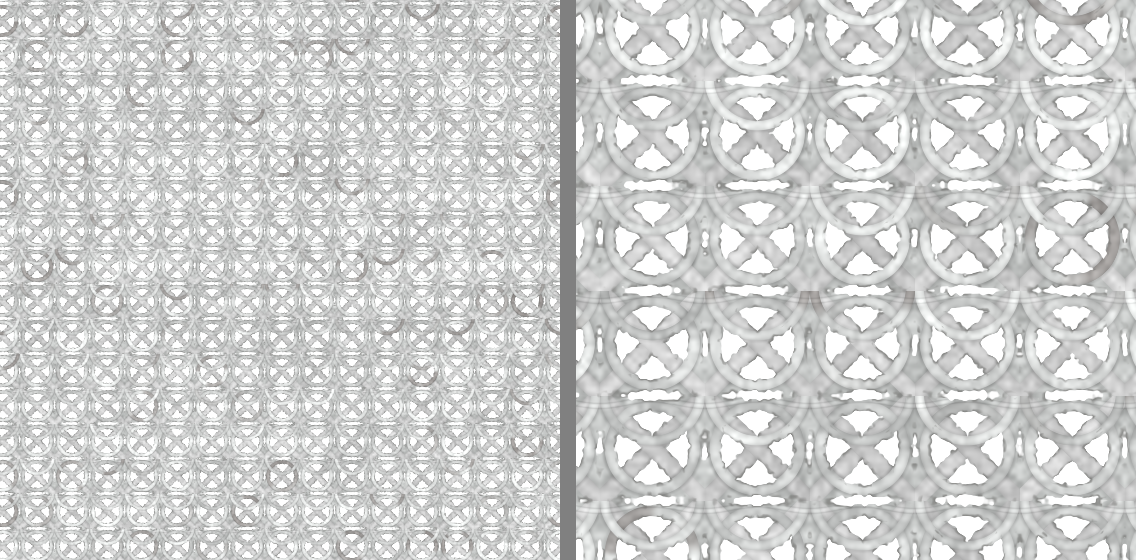
Left, the full canvas; right, a detail of the centre.
This texture is drawn by a WebGL 2 fragment shader. Its source:

```glsl
#version 300 es
precision highp float;
// Woven steel mail: a 16 by 16 grid of pale grey rings over crossed straps,
// with white openings between the wires. Each wire is a distance band with a
// rounded profile; hashed tones and noise add tarnish and ragged edges.
uniform vec2 u_resolution;
out vec4 outColor;

const float REPEATS = 16.0;

float hash(vec2 p) {
  vec3 q = fract(p.xyx * 0.1031);
  q += dot(q, q.yzx + 33.33);
  return fract((q.x + q.y) * q.z);
}

float noise(vec2 p) {
  vec2 i = floor(p), f = fract(p);
  f = f * f * (3.0 - 2.0 * f);
  return mix(mix(hash(i), hash(i + vec2(1, 0)), f.x),
             mix(hash(i + vec2(0, 1)), hash(i + vec2(1, 1)), f.x), f.y);
}

// Approximate signed distance to an axis-aligned ellipse
float ellipse(vec2 p, vec2 radii) {
  return (length(p / radii) - 1.0) * min(radii.x, radii.y);
}

// Steel tone of one ring, tarnished along part of some rings
vec3 ringColor(vec2 id, vec2 q) {
  id = mod(id, REPEATS);
  vec2 along = normalize(q + 1e-4);
  float tone = mix(0.77, 0.89, hash(id + 3.7));
  tone += 0.15 * (noise(id * 5.3 + along * 1.6) - 0.5);
  float tarnish = smoothstep(0.74, 0.98, hash(id + 41.0))
                * smoothstep(0.35, 0.65, noise(id * 7.1 + along * 1.1));
  return mix(tone * vec3(0.995, 1.005, 1.0), vec3(0.56, 0.54, 0.53), tarnish * 0.8);
}

// Lays a rounded wire over the colour, with a soft shadow beside it
vec3 layWire(vec3 under, vec3 steel, float d, float halfWidth, float aa) {
  float across = clamp(d / halfWidth, 0.0, 1.0);
  under *= 1.0 - 0.08 * smoothstep(halfWidth * 1.8, halfWidth, d);
  vec3 wire = steel * (1.03 - 0.12 * across * across);
  return mix(under, wire, smoothstep(aa, -aa, d - halfWidth));
}

void main() {
  // Cell coordinates, with a ring at the middle of each cell
  vec2 grid = gl_FragCoord.xy / u_resolution * REPEATS + vec2(0.44, 0.1);
  vec2 id = floor(grid);
  vec2 p = fract(grid) - 0.5;
  float aa = 0.6 * REPEATS / min(u_resolution.x, u_resolution.y);

  // Mottled filler steel
  float mottle = noise(grid * 5.0) * 0.5 + noise(grid * 13.0) * 0.5;
  vec3 color = vec3(0.775, 0.785, 0.78) + 0.18 * (mottle - 0.5);

  // Crossed diagonal straps
  for (float side = -1.0; side < 2.0; side += 2.0) {
    float d = abs(p.x + side * p.y) * 0.7071;
    float tone = 0.76 + 0.09 * hash(mod(id, REPEATS) + side * 9.0 + 20.0);
    color = layWire(color, vec3(tone), d, 0.08, aa);
  }

  // Linking arc that hangs from the upper corners, then the main ring,
  // whose lower half lies in front
  vec2 hang = p - vec2(0.0, 0.53);
  float hangArc = abs(length(hang) - 0.46);
  float mainArc = abs(length(p) - 0.4);
  vec3 mainColor = ringColor(id, p);
  color = layWire(color, mainColor * 0.97, mainArc, 0.05, aa);
  color = layWire(color, ringColor(id + vec2(5, 9), hang), hangArc, 0.045, aa);
  float front = smoothstep(0.15, 0.0, p.y);
  color = mix(color, layWire(color, mainColor * 1.03, mainArc, 0.053, aa), front);

  // Seam wire that waves along each row boundary, below the opening
  float seam = abs(p.y - 0.43 - 0.03 * cos(p.x * 6.2832));
  color = layWire(color, color * 1.03, seam, 0.022, aa);

  // Grain and faint uneven shading
  color += 0.12 * (noise(grid * 18.0) - 0.5) + 0.03 * (noise(grid * 0.7) - 0.5);

  // Openings: four wedges inside the ring, and slits between cells
  float straps = min(abs(p.x + p.y), abs(p.x - p.y)) * 0.7071 - 0.08;
  float wires = min(straps, hangArc - 0.042);
  float wedge = max(length(p) - 0.35, -wires);
  vec2 gap = 0.5 - abs(p);
  float rowSlit = ellipse(vec2(p.x, gap.y), vec2(0.29, 0.046));
  float columnSlit = ellipse(vec2(gap.x, p.y), vec2(0.026, 0.11));
  float opening = min(wedge, min(rowSlit, columnSlit));
  opening += 0.035 * (noise(grid * 23.0) - 0.5);

  // Broken dark fringe, then the white showing through
  float fringe = smoothstep(0.03, 0.0, abs(opening)) * smoothstep(0.35, 0.75, noise(grid * 21.0 + 7.0));
  color = mix(color, vec3(0.46, 0.46, 0.45), fringe * 0.7);
  color = mix(color, vec3(1.0), smoothstep(aa, -aa, opening + 0.002));
  outColor = vec4(clamp(color, 0.0, 1.0), 1.0);
}
```
